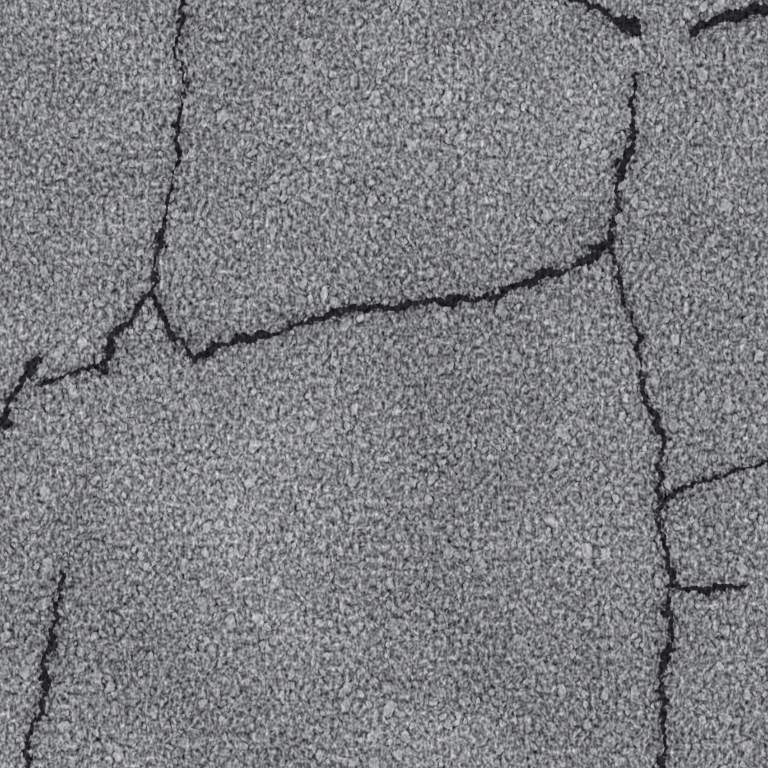
Reproduce this texture procedurally as a Shadertoy shader.

```glsl
// Weathered grey asphalt: fine gritty grain, pale embedded pebbles and jagged dark cracks.

const float BASE_LIGHT = 0.515;
const vec3 COOL_TINT = vec3(-0.006, -0.003, 0.011);
const vec3 CRACK_COLOR = vec3(0.13, 0.13, 0.14);
const vec2 GRAIN_SCALE = vec2(165.0, 120.0);   // grains stand slightly upright
const vec2 GRIT_SCALE = vec2(290.0, 235.0);
const float GRAIN_CONTRAST = 0.36;
const float GRIT_CONTRAST = 0.30;
const float STAIN_CONTRAST = 0.07;
const float LARGE_PEBBLES = 44.0;              // pebble cells across the canvas
const float SMALL_PEBBLES = 78.0;
const float WIDE_CRACK = 0.0042;               // half widths
const float FINE_CRACK = 0.0027;

// Crack segments as start.xy, end.xy
const vec4 WIDE_CRACKS[8] = vec4[8](
    vec4(0.192, 0.620, 0.130, 0.520), vec4(0.050, 0.540, 0.000, 0.450),
    vec4(0.192, 0.620, 0.254, 0.540), vec4(0.254, 0.540, 0.455, 0.597),
    vec4(0.455, 0.597, 0.650, 0.612), vec4(0.650, 0.612, 0.785, 0.675),
    vec4(0.740, 1.000, 0.830, 0.965), vec4(0.910, 0.960, 1.000, 0.990));
const vec4 FINE_CRACKS[10] = vec4[10](
    vec4(0.235, 1.000, 0.232, 0.800), vec4(0.232, 0.800, 0.192, 0.620),
    vec4(0.130, 0.520, 0.050, 0.500), vec4(0.830, 0.900, 0.790, 0.675),
    vec4(0.790, 0.675, 0.860, 0.430), vec4(0.860, 0.430, 0.865, 0.240),
    vec4(0.865, 0.355, 1.000, 0.400), vec4(0.865, 0.240, 0.970, 0.235),
    vec4(0.082, 0.250, 0.040, 0.000), vec4(0.865, 0.240, 0.865, 0.000));

vec2 hash2(vec2 p) {
    vec3 q = fract(p.xyx * vec3(0.1031, 0.1030, 0.0973));
    q += dot(q, q.yzx + 33.33);
    return fract((q.xx + q.yz) * q.zy);
}

float cornerSlope(vec2 corner, vec2 offset) {
    float angle = 6.2832 * hash2(corner).x;
    return dot(vec2(cos(angle), sin(angle)), offset);
}

float gradientNoise(vec2 p) {
    vec2 i = floor(p), f = p - i;
    vec2 u = f * f * f * (f * (f * 6.0 - 15.0) + 10.0);
    vec2 e = vec2(1.0, 0.0);
    return mix(mix(cornerSlope(i, f), cornerSlope(i + e, f - e), u.x),
               mix(cornerSlope(i + e.yx, f - e.yx), cornerSlope(i + e.xx, f - e.xx), u.x), u.y);
}

vec2 noise2(vec2 p) {
    return vec2(gradientNoise(p), gradientNoise(p + 57.3));
}

// Nearest pebble: x is the signed distance in cells, y its random tone
vec2 nearestPebble(vec2 p) {
    p += 0.16 * noise2(p * 2.3);
    vec2 cell = floor(p);
    vec2 nearest = vec2(9.0, 0.0);
    for (int y = -1; y <= 1; y++)
    for (int x = -1; x <= 1; x++) {
        vec2 id = cell + vec2(x, y);
        vec2 place = hash2(id), shape = hash2(id + 17.3);
        float angle = 1.8 * (shape.x - 0.5);
        float c = cos(angle), s = sin(angle);
        vec2 d = mat2(c, s, -s, c) * (p - id - 0.15 - 0.7 * place);
        float dist = length(d * vec2(1.4, 0.9)) - mix(0.18, 0.42, shape.y * shape.y);
        if (dist < nearest.x) nearest = vec2(dist, fract(7.0 * place.x + 3.0 * shape.x));
    }
    return nearest;
}

// Lays one size of pebbles, each with a dark rim, over the ground lightness
float addPebbles(float light, vec2 p, float grain) {
    vec2 pebble = nearestPebble(p);
    float strength = smoothstep(0.25, 0.95, pebble.y);
    float body = 1.0 - smoothstep(-0.08, 0.05, pebble.x);
    float rim = exp(-pow((pebble.x - 0.10) / 0.08, 2.0));
    light = mix(light, 0.50 + 0.17 * pebble.y + 0.55 * grain, body * strength);
    return light - 0.09 * rim * strength;
}

float segmentDistance(vec2 p, vec4 segment) {
    vec2 a = p - segment.xy, b = segment.zw - segment.xy;
    return length(a - b * clamp(dot(a, b) / dot(b, b), 0.0, 1.0));
}

// Distance to the edge of the closest crack, negative inside
float crackDistance(vec2 uv) {
    vec2 p = uv + 0.016 * noise2(uv * 13.0) + 0.010 * noise2(uv * 42.0) + 0.005 * noise2(uv * 115.0);
    float wide = 9.0, fine = 9.0;
    for (int i = 0; i < WIDE_CRACKS.length(); i++) wide = min(wide, segmentDistance(p, WIDE_CRACKS[i]));
    for (int i = 0; i < FINE_CRACKS.length(); i++) fine = min(fine, segmentDistance(p, FINE_CRACKS[i]));
    float wear = 1.0 + 1.3 * gradientNoise(uv * 24.0 + 8.0);
    return min(wide - WIDE_CRACK * wear, fine - FINE_CRACK * wear);
}

void mainImage(out vec4 fragColor, in vec2 fragCoord) {
    vec2 uv = fragCoord / iResolution.y;

    // Grain and broad stains
    vec2 bent = uv + 0.004 * noise2(uv * 35.0);
    float grain = GRAIN_CONTRAST * gradientNoise(bent * GRAIN_SCALE)
                + GRIT_CONTRAST * gradientNoise(bent * GRIT_SCALE + 31.7);
    float stain = gradientNoise(uv * 4.0 + 3.1) + 0.7 * gradientNoise(uv * 15.0);
    float light = BASE_LIGHT + grain;

    // Pebbles
    light = addPebbles(light, uv * SMALL_PEBBLES + 5.0, grain);
    light = addPebbles(light, uv * LARGE_PEBBLES, grain);
    light += STAIN_CONTRAST * stain;

    // Cracks with a crumbling, shaded border
    float gap = crackDistance(uv) + 0.006 * grain;
    light -= 0.12 * exp(-max(gap, 0.0) / 0.006);
    float crack = 1.0 - smoothstep(-0.0015, 0.0022, gap);
    vec3 color = mix(light + COOL_TINT, CRACK_COLOR + 0.25 * grain, 0.93 * crack);

    fragColor = vec4(clamp(color, 0.0, 1.0), 1.0);
}
```
